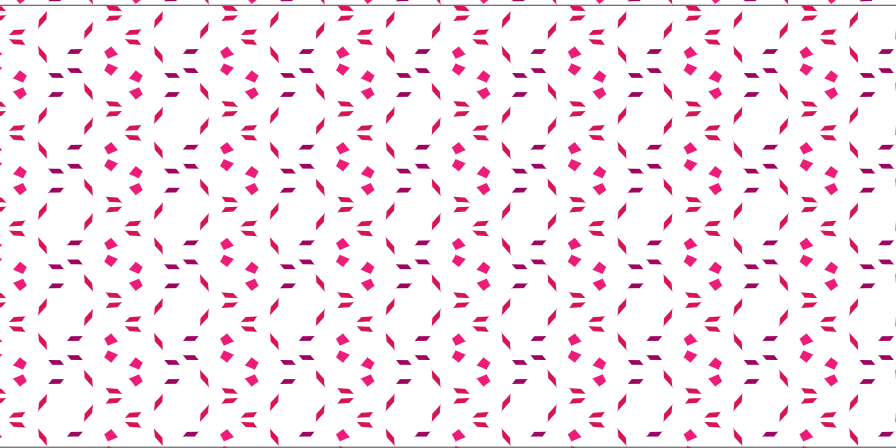
Give the GLSL for this pattern, as a Shadertoy shader.

```glsl
// Scattered pink and purple confetti quads on white, mirrored in a repeating tile, with thin rules at top and bottom.
#define UNITS 576.0                     // design units per canvas height
#define TILE vec2(149.0, 123.0)         // size of one repeat
#define ORIGIN vec2(384.0, 192.0)       // tile origin, from the upper left
#define MIRROR_Y 71.0                   // mirror axis of the first group
#define TURN_X 145.5                    // x sum linking a shape to its turned twin
#define CRIMSON vec3(0.84, 0.08, 0.35)
#define PINK vec3(0.93, 0.11, 0.47)
#define PURPLE vec3(0.62, 0.02, 0.38)
#define RULE_COLOR vec3(0.33)
#define RULE_WIDTH 1.4
#define RULE_TOP 6.8
#define RULE_BOTTOM 575.0

// Signed distance to the line through a and b, positive on its right.
float edgeDistance(vec2 p, vec2 a, vec2 b) {
    vec2 d = normalize(b - a);
    return dot(p - a, vec2(d.y, -d.x));
}

// Coverage of a convex quad with counterclockwise corners.
float quad(vec2 p, vec2 a, vec2 b, vec2 c, vec2 d, float pixel) {
    float dist = max(max(edgeDistance(p, a, b), edgeDistance(p, b, c)),
                     max(edgeDistance(p, c, d), edgeDistance(p, d, a)));
    return clamp(0.5 - dist / pixel, 0.0, 1.0);
}

// Exact coverage of a horizontal rule, also when thinner than a pixel.
float rule(float y, float center, float pixel) {
    float top = max(y - 0.5 * pixel, center - 0.5 * RULE_WIDTH);
    float bottom = min(y + 0.5 * pixel, center + 0.5 * RULE_WIDTH);
    return max(bottom - top, 0.0) / pixel;
}

// Wrap into one tile and fold across its horizontal mirror axes.
vec2 foldTile(vec2 p) {
    p.x = mod(p.x + 35.0, TILE.x) - 35.0;
    p.y = abs(mod(p.y + 0.5 * TILE.y, TILE.y) - 0.5 * TILE.y);
    return p;
}

// Four quads that the fold turns into eight.
vec3 paintGroup(vec3 color, vec2 p, float pixel) {
    float upright = quad(p, vec2(33.4, 11.3), vec2(32.4, 22.2),
                         vec2(22.2, 33.3), vec2(22.8, 23.0), pixel);
    float sliver = quad(p, vec2(50.0, 10.0), vec2(54.5, 3.4),
                        vec2(70.8, 2.7), vec2(65.0, 9.0), pixel);
    float slanted = quad(p, vec2(0.3, 52.3), vec2(5.0, 46.3),
                         vec2(20.3, 46.1), vec2(15.3, 52.3), pixel);
    float kite = quad(p, vec2(48.0, 49.5), vec2(57.0, 42.7),
                      vec2(65.7, 53.0), vec2(52.8, 58.5), pixel);
    color = mix(color, CRIMSON, max(upright, sliver));
    color = mix(color, PURPLE, slanted);
    return mix(color, PINK, kite);
}

void mainImage(out vec4 fragColor, in vec2 fragCoord) {
    float pixel = UNITS / iResolution.y;
    vec2 page = vec2(fragCoord.x, iResolution.y - fragCoord.y) * pixel;
    vec2 p = page - ORIGIN;
    vec3 color = vec3(1.0);

    // The second group is turned half round and lowered by a quarter tile.
    for (int i = 0; i < 2; i++) {
        float turned = float(i);
        vec2 q = vec2(mix(p.x, TURN_X - p.x, turned),
                      p.y - MIRROR_Y - 0.25 * TILE.y * turned);
        color = paintGroup(color, foldTile(q), pixel);
    }

    // Thin horizontal rules
    float rules = rule(page.y, RULE_TOP, pixel) + rule(page.y, RULE_BOTTOM, pixel);
    color = mix(color, RULE_COLOR, min(rules, 1.0));
    fragColor = vec4(color, 1.0);
}
```
